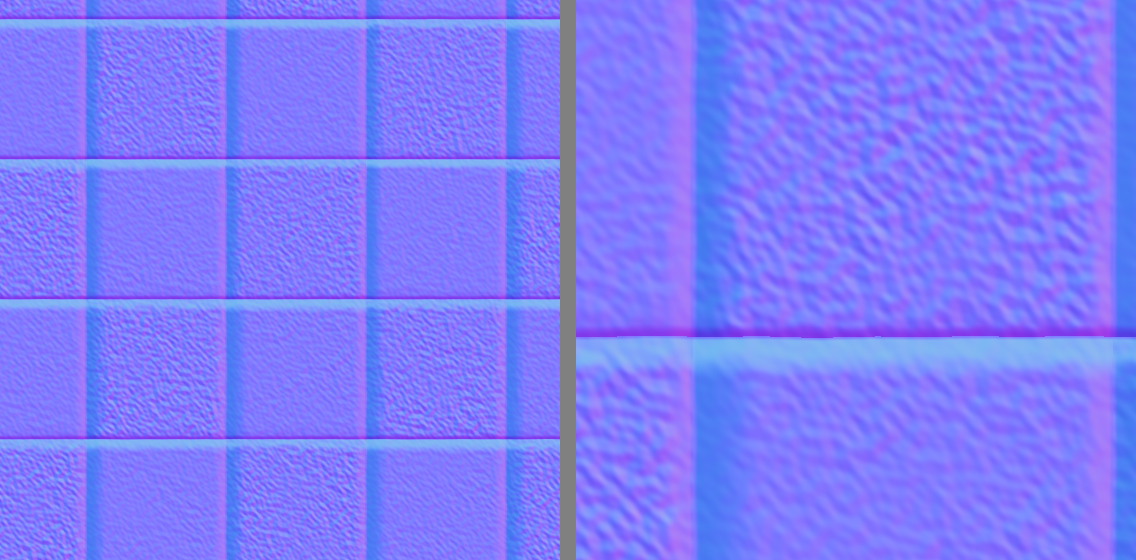
Left, the full canvas; right, a detail of the centre.
A Shadertoy shader for this texture map:

```glsl
// Tangent-space normal map of square stone tiles, alternating rough and smooth, with bevelled edges.
#define TILES 4.0                     // repeats across and down
#define ORIGIN vec2(0.612, 0.865)     // tile corner, in tiles
#define GRAIN 30.0                    // grain cells per tile
#define ROUGH_SLOPE 0.21
#define SMOOTH_SLOPE 0.10
#define LEFT_SLOPE -0.46
#define RIGHT_SLOPE 0.27
#define TOP_SLOPE 0.47
#define BOTTOM_SLOPE -0.50
#define FACE_TILT vec2(0.02, -0.045)

float hash(vec2 p) {
    return fract(sin(dot(p, vec2(127.1, 311.7))) * 43758.55);
}

// Contribution of one lattice corner with a random unit gradient
float corner(vec2 cell, vec2 offset) {
    float angle = 6.2832 * hash(cell);
    return dot(vec2(cos(angle), sin(angle)), offset);
}

float gradientNoise(vec2 p) {
    vec2 i = floor(p), f = fract(p);
    vec2 u = f * f * f * (f * (f * 6.0 - 15.0) + 10.0);
    vec2 e = vec2(1.0, 0.0);
    return mix(mix(corner(i, f), corner(i + e.xy, f - e.xy), u.x),
               mix(corner(i + e.yx, f - e.yx), corner(i + e.xx, f - e.xx), u.x), u.y);
}

// Wrinkled surface height: fine grain drawn out along the diagonal, plus broad dents
float grainHeight(vec2 q) {
    vec2 stretched = q + 0.2 * q.yx;
    return gradientNoise(stretched) + 0.8 * gradientNoise(q * 0.47 + 31.0);
}

vec2 grainSlope(vec2 q) {
    vec2 e = vec2(0.2, 0.0);
    return vec2(grainHeight(q + e.xy) - grainHeight(q - e.xy),
                grainHeight(q + e.yx) - grainHeight(q - e.yx)) / (2.0 * e.x);
}

// One inside the edge band, fading to zero from start to end
float band(float distanceToEdge, float start, float end) {
    return 1.0 - smoothstep(start, end, distanceToEdge);
}

void mainImage(out vec4 fragColor, in vec2 fragCoord) {
    vec2 p = fragCoord / iResolution.xy * TILES - ORIGIN;

    // Slightly uneven joints
    vec2 wobble = vec2(gradientNoise(p * 5.0), gradientNoise(p * 5.0 + 17.0));
    vec2 tilePos = p + 0.006 * wobble;
    vec2 id = floor(tilePos);
    vec2 f = tilePos - id;
    float rough = 1.0 - mod(id.x + id.y, 2.0);
    float variation = hash(id + 7.0);

    // Uneven bevel widths, ragged on the rough tiles
    float ragged = gradientNoise(p * 14.0 + 5.0) * mix(0.012, 0.03, rough);
    vec2 low = f + ragged;
    vec2 high = 1.0 - f + ragged;
    float widen = mix(0.85, 1.15, variation);
    float left = band(low.x, 0.035, 0.15 * widen);
    float right = band(high.x, 0.015, 0.085 * widen);
    float top = band(high.y, 0.035, 0.095 * widen);
    float bottom = band(f.y, 0.004, 0.032) + 0.22 * band(low.y, 0.02, 0.09);

    // Narrow soft step so neighbouring bevels meet without a hard cut
    float seamX = smoothstep(0.0, 0.014, f.x) * smoothstep(0.0, 0.012, 1.0 - f.x);
    float seamY = smoothstep(0.0, 0.010, 1.0 - f.y);

    vec2 bevel;
    bevel.x = (LEFT_SLOPE * left + RIGHT_SLOPE * right) * (1.0 - 0.75 * top) * seamX;
    bevel.y = (TOP_SLOPE * top * mix(1.05, 0.85, rough) + BOTTOM_SLOPE * bottom) * seamY;

    // Grain is worn down on the bevels
    float strength = mix(SMOOTH_SLOPE, ROUGH_SLOPE, rough) * mix(0.9, 1.1, variation);
    float wear = 1.0 - 0.6 * max(max(left, right), max(top, min(bottom, 1.0)));
    strength *= wear * (1.0 + 0.5 * gradientNoise(p * 3.0 + 11.0));
    vec2 grain = grainSlope(p * GRAIN) * strength * vec2(0.8, 0.9);

    vec3 normal = normalize(vec3(FACE_TILT + bevel + grain, 1.0));
    fragColor = vec4(normal * 0.5 + 0.5, 1.0);
}
```
